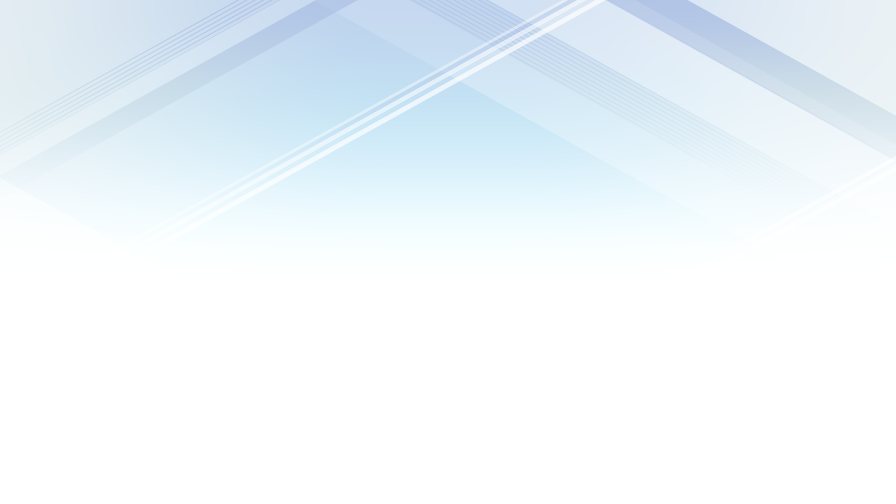
This background is drawn by a WebGL 2 fragment shader. Its source:

```glsl
#version 300 es
precision highp float;
// Pale blue sky gradient crossed by translucent diagonal bands and fine lines, fading to white.
uniform vec2 u_resolution;
out vec4 outColor;

// Lengths are in canvas heights; diagonals are placed by where they meet the top edge.
const float SLOPE = 0.555;
const float ASPECT = 16.0 / 9.0;
const float STRIPE_GAP = 0.0165;
const float FADE_START = 0.17;
const float FADE_END = 0.55;
const vec3 WHITE = vec3(1.0);
const vec3 SKY_TOP = vec3(0.74, 0.825, 0.93);
const vec3 SKY_LOW = vec3(0.775, 0.895, 0.96);
const vec3 SIDE_MIST = vec3(0.91, 0.94, 0.95);
const vec3 BAND_BLUE = vec3(0.66, 0.74, 0.89);
const vec3 BAND_GREY = vec3(0.74, 0.82, 0.87);

float softness;

// Antialiased step along a diagonal coordinate.
float edge(float at, float v) {
    return smoothstep(at - softness, at + softness, v);
}

float band(float from, float to, float v) {
    return edge(from, v) - edge(to, v);
}

// Evenly repeated thin lines between two limits.
float stripes(float from, float to, float v) {
    float offset = abs(fract((v - from) / STRIPE_GAP) - 0.5) * STRIPE_GAP;
    float line = 1.0 - smoothstep(0.001, 0.001 + 1.5 * softness, offset);
    return line * band(from, to, v);
}

vec3 sky(float depth, float side) {
    vec3 c = mix(SKY_TOP, SKY_LOW, smoothstep(0.0, 0.27, depth));
    return mix(c, SIDE_MIST, 0.9 * smoothstep(0.12, 0.98, side));
}

void main() {
    vec2 uv = gl_FragCoord.xy / u_resolution;
    float x = uv.x * ASPECT;
    float depth = 1.0 - uv.y;
    float rising = x + depth / SLOPE;
    float falling = x - depth / SLOPE;
    softness = 1.1 / u_resolution.y;

    vec3 color = sky(depth, abs(x - 0.5 * ASPECT));
    vec3 bandColor = mix(BAND_BLUE, BAND_GREY, smoothstep(0.0, 0.22, depth));
    float bandFade = 1.0 - smoothstep(0.0, 0.5, depth);

    // Broad translucent planes
    float belowBeam = edge(1.16, rising);
    color = mix(color, WHITE, edge(0.622, falling) * mix(0.13, 0.27, belowBeam));
    color = mix(color, WHITE, band(0.968, 1.205, falling) * 0.22);
    color = mix(color, WHITE, (1.0 - edge(-0.636, falling)) * 0.55);
    color = mix(color, WHITE, edge(2.36, rising) * 0.4);
    color = mix(color, WHITE, band(0.553, 0.627, rising) * 0.15);

    // Dark bands
    color = mix(color, bandColor, band(0.627, 0.71, rising) * 0.62 * bandFade);
    color = mix(color, bandColor, band(1.205, 1.364, falling) * 0.8 * bandFade);
    color = mix(color, WHITE, band(1.205, 1.26, falling) * 0.12);
    color = mix(color, BAND_BLUE, band(1.201, 1.207, falling) * 0.5 * bandFade);

    // Fine line groups
    color = mix(color, bandColor, stripes(0.465, 0.556, rising) * 0.65 * bandFade);
    color = mix(color, bandColor, band(0.81, 0.968, falling) * 0.16 * bandFade);
    color = mix(color, bandColor, stripes(0.81, 0.968, falling) * 0.5 * bandFade);

    // Bright beams
    float beams = band(1.116, 1.128, rising) * 0.4
                + band(1.145, 1.163, rising) * 0.55
                + band(1.182, 1.202, rising) * 0.7
                + band(2.335, 2.352, rising) * 0.6
                + band(2.372, 2.39, rising) * 0.6;
    color = mix(color, WHITE, beams);
    color = mix(color, BAND_BLUE, band(1.128, 1.145, rising) * 0.3 * bandFade);

    // Downward fade into white, with red clearing last
    vec3 fade = smoothstep(vec3(FADE_START), FADE_END + vec3(0.03, -0.03, -0.08), vec3(depth));
    color = mix(color, WHITE, fade);
    outColor = vec4(color, 1.0);
}
```
